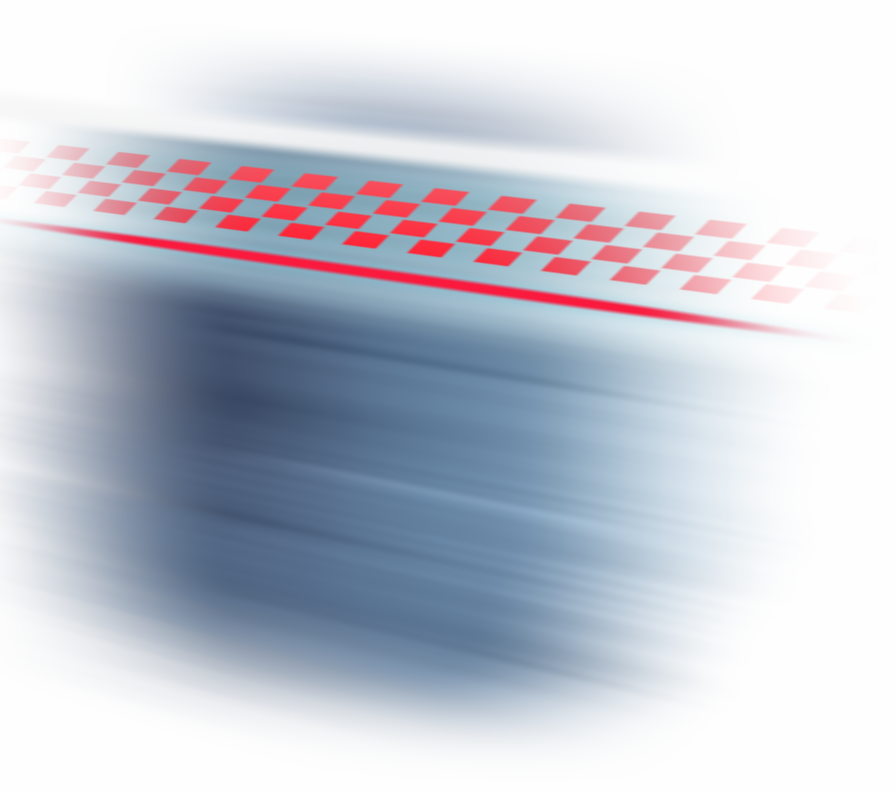
Reproduce this background procedurally as a Shadertoy shader.

```glsl
// Draws a blurred blue speed streak with a red checkered ribbon and a racing line on white.

float hash(vec2 cell) {
    vec3 q = fract(cell.xyx * vec3(0.1031, 0.1030, 0.0973));
    q += dot(q, q.yzx + 33.33);
    return fract((q.x + q.y) * q.z);
}

float noise(vec2 p) {
    vec2 cell = floor(p), f = fract(p);
    f = f * f * (3.0 - 2.0 * f);
    return mix(mix(hash(cell), hash(cell + vec2(1, 0)), f.x),
               mix(hash(cell + vec2(0, 1)), hash(cell + vec2(1, 1)), f.x), f.y);
}

// Signed brightness of long streaks, summed over finer and finer lanes
float streaks(float x, float lane) {
    float sum = 0.0, weight = 0.45, lanes = 24.0;
    for (int i = 0; i < 4; i++) {
        sum += weight * (noise(vec2(x * 1.3 + float(i) * 7.3, lane * lanes)) - 0.5);
        weight *= 0.72;
        lanes *= 1.8;
    }
    return sum;
}

// Rises over a..b and falls over c..d
float window(float a, float b, float c, float d, float x) {
    return smoothstep(a, b, x) * (1.0 - smoothstep(c, d, x));
}

float bell(float x, float width) {
    return exp(-x * x / (width * width));
}

void mainImage(out vec4 fragColor, in vec2 fragCoord) {
    vec2 p = fragCoord / iResolution.y;
    float spread = max(1.0 + 0.25 * p.x, 0.1);
    float lane = (p.y + 0.321 * p.x) / spread;   // constant along each fanned streak
    float grain = streaks(p.x, lane);

    // Blue body: dark on the left, pale on the right, dusky at the bottom
    vec3 blue = mix(vec3(0.25, 0.31, 0.42), vec3(0.38, 0.50, 0.62), smoothstep(0.25, 0.58, p.x));
    blue = mix(blue, vec3(0.60, 0.72, 0.81), smoothstep(0.5, 0.90, p.x));
    blue = mix(blue, vec3(0.34, 0.44, 0.56), 0.65 * (1.0 - smoothstep(0.30, 0.54, lane)));
    vec3 haze = mix(vec3(0.53, 0.64, 0.71), vec3(0.74, 0.83, 0.87), smoothstep(0.3, 0.9, p.x));
    blue = mix(blue, haze, 0.9 * smoothstep(0.645, 0.705, lane));
    blue = mix(blue, vec3(0.66, 0.71, 0.78), smoothstep(0.84, 0.89, lane));
    blue += grain * vec3(0.15, 0.17, 0.18);
    blue += 0.07 * bell(lane - 0.487, 0.006) * window(0.2, 0.5, 0.7, 0.9, p.x);
    blue -= 0.05 * bell(lane - 0.632, 0.007) * window(0.2, 0.4, 0.7, 0.9, p.x);

    // Soft vignette, cut back at the lower right and along the ribbon
    float ragged = p.x + 0.06 * grain;
    float rightShift = 0.6 * max(0.3 - p.y, 0.0);
    float body = smoothstep(-0.06, 0.30, ragged);
    body *= 1.0 - smoothstep(0.64, 1.04, ragged + rightShift);
    body *= smoothstep(0.13, 0.35, lane + 0.03 * grain) * smoothstep(0.0, 0.16, p.y);
    float sides = window(0.0, 0.36, 0.56, 1.0, p.x);
    body = mix(body, sides, window(0.68, 0.74, 0.84, 0.88, lane));
    float cap = window(0.12, 0.48, 0.5, 0.95, p.x) * (1.0 - smoothstep(0.865, 0.995, lane));
    body = mix(body, cap, smoothstep(0.84, 0.88, lane));
    vec3 color = mix(vec3(0.995), blue, body);

    // White band above the ribbon
    float band = window(0.843, 0.860, 0.870, 0.892, lane);
    vec3 bandColor = vec3(0.965) + 0.03 * smoothstep(0.55, 0.85, p.x) + 0.05 * grain * sides;
    color = mix(color, bandColor, 0.9 * band);

    // Slanted four-row checkered ribbon with a cyan fringe
    float row = (lane - 0.748) / 0.0197;
    float column = 54.4 * log(spread) - 0.238 * row - 0.82 + 0.5 * floor(row);
    float fromColumn = abs(fract(column + 0.5) - 0.5);
    float fromRow = abs(fract(row) - 0.5);
    float checker = 1.0 - smoothstep(0.22, 0.30, fromColumn);
    checker *= 1.0 - smoothstep(0.36, 0.50, fromRow);
    checker *= step(0.0, row) * step(row, 4.0);
    float fade = window(-0.04, 0.36, 0.54, 1.12, p.x);
    float fringe = window(-0.8, 0.2, 3.6, 4.8, row) * sides;
    color = mix(color, vec3(0.55, 0.80, 0.85), 0.27 * fringe);
    vec3 checkRed = mix(vec3(1.0, 0.14, 0.21), vec3(0.97, 0.31, 0.36), row / 4.0);
    color = mix(color, checkRed, fade * checker);

    // Tapered racing line and its glow
    float reach = window(-0.08, 0.32, 0.62, 1.13, p.x);
    float fromLine = abs(lane - 0.7212);
    color = mix(color, vec3(0.46, 0.78, 0.85), 0.5 * reach * bell(fromLine, 0.011));
    float halfWidth = 0.003 + 0.0027 * reach;
    float line = 1.0 - smoothstep(halfWidth - 0.003, halfWidth + 0.003, fromLine);
    color = mix(color, vec3(0.98, 0.10, 0.24), line * smoothstep(0.0, 0.75, reach));

    fragColor = vec4(clamp(color, 0.0, 1.0), 1.0);
}
```
